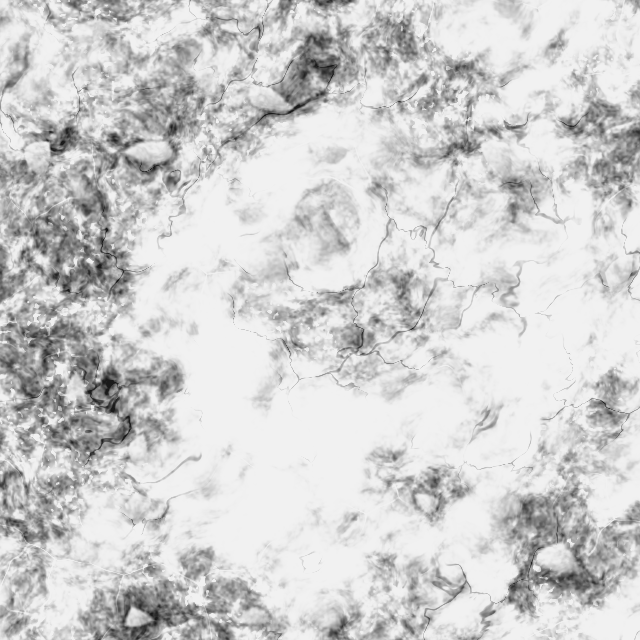
Write a Shadertoy shader that draws this texture.

```glsl
// Bleached, weathered plaster: soft white patches over dark gritty hollows,
// with fine cracks and scattered chips of stone. Smoothly blended cellular
// noise gives the tone and the grain; jittered cells place the stones.

vec2 hash2(vec2 cell) {
    vec3 q = fract(cell.xyx * vec3(0.1031, 0.1030, 0.0973));
    q += dot(q, q.yzx + 33.33);
    return fract((q.xx + q.yz) * q.zy);
}

mat2 turn(float a) {
    return mat2(cos(a), sin(a), -sin(a), cos(a));
}

// Cellular noise: random cell values blended by distance to their points
float cellBlend(vec2 p) {
    vec2 base = floor(p);
    float sum = 0.0, total = 0.0;
    for (int y = -1; y <= 1; y++)
    for (int x = -1; x <= 1; x++) {
        vec2 cell = base + vec2(x, y);
        vec2 h = hash2(cell);
        vec2 d = cell + 0.25 + 0.5 * h - p;
        float w = max(0.0, 1.56 - dot(d, d));
        w *= w * w;
        sum += w * fract(h.x * 17.0 + h.y * 31.0);
        total += w;
    }
    return sum / total;
}

// Layered noise, centred on zero
float layered(vec2 p, int octaves) {
    float sum = 0.0, total = 0.0, amp = 1.0;
    for (int i = 0; i < octaves; i++) {
        sum += amp * (cellBlend(p) - 0.5);
        total += amp;
        amp *= 0.6;
        p = mat2(1.6, 1.2, -1.2, 1.6) * p + 19.7;
    }
    return sum / total;
}

// Gap between the two nearest cell points: zero along cell borders
float cellBorder(vec2 p) {
    vec2 base = floor(p);
    float nearest = 8.0, second = 8.0;
    for (int y = -1; y <= 1; y++)
    for (int x = -1; x <= 1; x++) {
        vec2 cell = base + vec2(x, y);
        float d = length(cell + hash2(cell) - p);
        second = min(second, max(nearest, d));
        nearest = min(nearest, d);
    }
    return second - nearest;
}

// Angular stones: x = coverage, y = shading, z = shadow around them
vec3 stones(vec2 p) {
    vec3 result = vec3(0.0);
    vec2 base = floor(p);
    for (int y = -1; y <= 1; y++)
    for (int x = -1; x <= 1; x++) {
        vec2 cell = base + vec2(x, y);
        vec2 h = hash2(cell + 5.0), k = hash2(cell + 71.0);
        if (k.x > 0.27) continue;
        vec2 offset = p - cell - 0.3 - 0.4 * h;
        vec2 d = turn(6.28 * k.y) * offset * vec2(1.0, 1.45);
        float side = 0.0;
        for (int i = 0; i < 5; i++) {
            float a = 1.257 * float(i) + 0.7 * sin(float(i) * 4.0 + 20.0 * h.x);
            side = max(side, dot(d, vec2(cos(a), sin(a))));
        }
        float dist = mix(side, length(d), 0.4) - 0.17 - 0.15 * h.x;
        float blur = mix(0.025, 0.16, h.y);
        float cover = smoothstep(blur, -blur, dist);
        if (cover > result.x) result.xy = vec2(cover, dot(offset, vec2(-0.35, 0.6)));
        float shadow = smoothstep(0.22, 0.0, dist + dot(offset, vec2(-0.1, 0.25)));
        result.z = max(result.z, shadow * (1.0 - h.y * 0.7));
    }
    return result;
}

void mainImage(out vec4 fragColor, in vec2 fragCoord) {
    vec2 p = fragCoord / iResolution.y;
    vec2 warp = vec2(layered(p * 6.0 + 3.1, 4), layered(p * 6.0 + 47.3, 4));
    vec2 w = p + 0.11 * warp;

    // Broad patches, diagonal weathering and grain
    float broad = layered(w * 4.6 + 8.0, 3);
    float streaks = layered(turn(-0.6) * w * vec2(17.0, 27.0), 4);
    float grain = layered(w * 75.0 + 12.0, 3);
    float grit = cellBlend(p * 235.0) - 0.5;
    float rough = smoothstep(0.14, -0.08, broad + 0.4 * streaks);

    float tone = 0.83 + 1.35 * broad + 0.95 * streaks;
    tone += mix(0.35, 1.05, rough) * grain + mix(0.08, 0.28, rough) * grit;

    // Dark creases and light flecks in the rough hollows
    float crease = smoothstep(0.05, 0.0, abs(layered(w * 13.0 + 31.0, 4)));
    tone -= 0.17 * crease * rough * smoothstep(-0.12, 0.12, grain + 0.5 * streaks);
    float fleck = smoothstep(0.17, 0.3, cellBlend(p * 190.0 + 9.0) - 0.5);
    tone += 0.3 * fleck * rough * smoothstep(-0.02, 0.12, warp.x + streaks);

    // Broken cracks and pale scratches
    float border = cellBorder(p * 7.0 + 1.6 * warp + 0.5 * streaks);
    float crack = smoothstep(0.035, 0.005, border) * smoothstep(0.0, 0.1, warp.y);
    float scratch = smoothstep(0.03, 0.005, cellBorder(p * 9.0 + warp + 23.0));
    tone -= 0.28 * crack;
    tone += 0.14 * scratch * smoothstep(0.0, 0.1, -warp.y);

    // Stones with shaded undersides
    vec3 stone = stones(p * 11.0 + 0.4 * warp);
    tone -= 0.17 * stone.z * (1.0 - stone.x);
    float stoneTone = 0.88 + 0.8 * stone.y + 0.35 * grain + 0.1 * grit;
    tone = mix(tone, stoneTone, 0.9 * stone.x);

    // Soft ceiling at chalk white
    tone = 0.945 - log(1.0 + exp((0.945 - tone) * 25.0)) / 25.0;
    fragColor = vec4(vec3(max(tone, 0.1)), 1.0);
}
```
